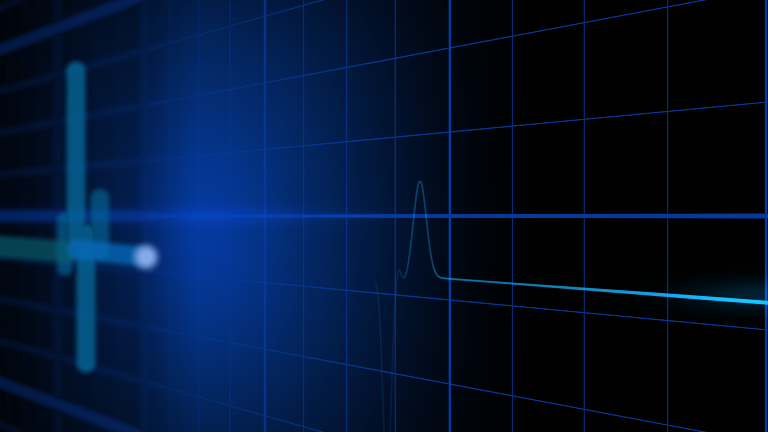
Reproduce this background procedurally as a Shadertoy shader.

```glsl
// Heart monitor trace on a blue grid wall receding to the left, out of focus nearby.
#define HORIZON 0.5
#define VANISH_X -1.021
#define ROW_STEP 0.0943
#define COLUMN_STEP 0.03175
#define COLUMN_START 0.48485
#define BLUR_EDGE 0.335
#define BLUR_SIZE 0.018
#define GLOW_COLOR vec3(0.018, 0.2, 0.51)
#define GRID_COLOR vec3(0.03, 0.24, 0.66)
#define PULSE_COLOR vec3(0.02, 0.42, 0.62)
#define TRACE_COLOR vec3(0.08, 0.68, 0.97)

float bell(float x, float sigma) {
    return exp(-0.5 * x * x / (sigma * sigma));
}

// Antialiased stroke that dims instead of thinning below one pixel
float stroke(float d, float halfWidth, float soft) {
    float w = max(halfWidth, 0.5 * soft);
    return halfWidth / w * (1.0 - smoothstep(w - 0.5 * soft, w + 0.5 * soft, d));
}

float segment(vec2 p, vec2 a, vec2 b) {
    vec2 ab = b - a;
    return length(p - a - ab * clamp(dot(p - a, ab) / dot(ab, ab), 0.0, 1.0));
}

// Soft bar of the defocused pulse
float bar(vec2 p, vec2 a, vec2 b, float halfWidth) {
    return 1.0 - smoothstep(halfWidth - 0.014, halfWidth + 0.008, segment(p, a, b));
}

// Height of the distant trace
float traceHeight(float x) {
    float y = 0.357 - 0.0753 * max(x - 1.009, 0.0);
    y += 0.222 * bell(x - 0.9722, 0.015);
    y += 0.028 * bell(x - 0.9213, 0.006);
    y -= 0.012 * bell(x - 0.938, 0.008);
    return y - 0.46 * bell(x - 0.896, 0.0098);
}

vec3 background(vec2 p) {
    float right = 1.0 - smoothstep(0.46, 1.25, p.x);
    float left = mix(0.1, 0.62, smoothstep(-0.05, 0.36, p.x));
    left += 0.38 * smoothstep(0.3, 0.47, p.x);
    left *= 1.0 - 0.12 * (1.0 - smoothstep(BLUR_EDGE - 0.01, BLUR_EDGE + 0.01, p.x));
    float dy = (p.y - 0.48) / 0.5;
    vec3 col = GLOW_COLOR * right * left * (1.0 - 0.42 * dy * dy);
    float core = bell(p.x - 0.47, 0.12) * bell(p.y - 0.46, 0.16);
    return col + vec3(0.0, 0.025, 0.11) * core;
}

// Perspective rows and columns; every fourth one is heavy
float grid(vec2 p, float px) {
    float scale = p.x - VANISH_X;
    float blur = 1.0 - smoothstep(BLUR_EDGE - 0.05, BLUR_EDGE + 0.09, p.x);
    float soft = px + BLUR_SIZE * blur;
    float fade = mix(0.22, 0.85, smoothstep(0.33, 0.95, p.x));

    float row = (p.y - HORIZON) / (ROW_STEP * scale);
    float rowId = floor(row + 0.5);
    float rowHeavy = 1.0 - step(0.5, mod(rowId, 4.0));
    float rowWidth = mix(0.0015, 0.0021 * scale, rowHeavy) + blur * mix(0.006, 0.012, rowHeavy);
    float rows = stroke(abs(row - rowId) * ROW_STEP * scale, rowWidth, soft);
    rows *= mix(fade, mix(0.35, 0.92, smoothstep(0.3, 0.9, p.x)), rowHeavy);

    float columnId = floor((1.0 / scale - COLUMN_START) / COLUMN_STEP + 0.5);
    float columnX = 1.0 / (COLUMN_START + COLUMN_STEP * columnId) + VANISH_X;
    float columnHeavy = 1.0 - step(0.5, mod(columnId, 4.0));
    float columnWidth = mix(0.0013, 0.003, columnHeavy) + 0.008 * blur * columnHeavy;
    float columns = stroke(abs(p.x - columnX), columnWidth, soft);
    columns *= mix(fade * 0.85, mix(0.12, 0.95, smoothstep(0.3, 0.85, p.x)), columnHeavy);
    return max(rows, columns);
}

void mainImage(out vec4 fragColor, in vec2 fragCoord) {
    float px = 1.0 / iResolution.y;
    vec2 p = fragCoord * px;
    vec3 col = background(p);
    col = mix(col, GRID_COLOR, grid(p, px));

    // Halo along the heavy middle row
    col += vec3(0.0, 0.03, 0.1) * bell(p.y - HORIZON, 0.014) * (1.0 - smoothstep(0.5, 1.1, p.x));

    // Distant trace, brighter and thicker toward the right
    float slope = (traceHeight(p.x + 0.0005) - traceHeight(p.x - 0.0005)) / 0.001;
    float d = abs(p.y - traceHeight(p.x)) / sqrt(1.0 + slope * slope);
    float near = smoothstep(1.0, 1.72, p.x);
    float visible = 0.1 * smoothstep(0.86, 0.875, p.x) + 0.22 * smoothstep(0.91, 0.96, p.x);
    visible += 0.3 * smoothstep(0.99, 1.04, p.x) + 0.36 * near;
    col = mix(col, TRACE_COLOR, visible * stroke(d, mix(0.002, 0.0045, near), 1.3 * px));
    vec2 halo = (p - vec2(1.76, 0.315)) / vec2(0.17, 0.036);
    col += vec3(0.0, 0.13, 0.2) * exp(-dot(halo, halo));

    // Defocused pulse
    float pulse = 0.75 * bar(p, vec2(0.176, 0.835), vec2(0.176, 0.45), 0.025);
    pulse = max(pulse, 0.75 * bar(p, vec2(0.199, 0.46), vec2(0.199, 0.16), 0.025));
    pulse = max(pulse, 0.6 * bar(p, vec2(0.231, 0.54), vec2(0.231, 0.42), 0.025));
    pulse = max(pulse, 0.6 * bar(p, vec2(0.15, 0.49), vec2(0.15, 0.38), 0.021));
    col = mix(col, PULSE_COLOR, pulse);
    float lead = bar(p, vec2(-0.05, 0.433), vec2(0.16, 0.417), 0.028);
    col = mix(col, vec3(0.03, 0.38, 0.44), 0.65 * lead);
    float tail = bar(p, vec2(0.18, 0.422), vec2(0.335, 0.406), 0.026);
    col = mix(col, vec3(0.02, 0.42, 0.74), 0.75 * tail);

    // Bright head of the pulse
    float head = 1.0 - smoothstep(0.008, 0.042, length(p - vec2(0.338, 0.405)));
    col = mix(col, vec3(0.58, 0.7, 0.94), 0.9 * head);
    fragColor = vec4(clamp(col, 0.0, 1.0), 1.0);
}
```
